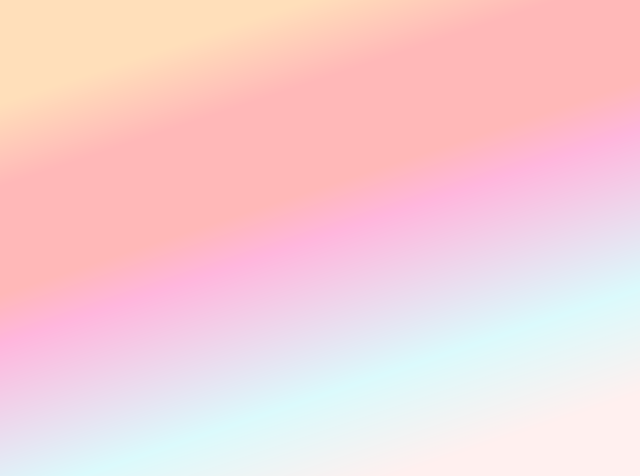
Write a WebGL 1 fragment shader that draws this background.

```glsl
precision mediump float;
// A soft pastel background: slanted bands of cream, salmon, pink, ice blue and blush.
// Distance along one tilted axis, scaled to run from corner to corner,
// drives a chain of linear blends between colour stops.

uniform vec2 u_resolution;

#define SLOPE 0.334        // rise of the bands per unit of width
#define CREAM_END 0.150    // stops from the top left (0) to the bottom right (1)
#define SALMON_START 0.270
#define SALMON_END 0.427
#define PINK_STOP 0.499
#define ICE_STOP 0.728
#define BLUSH_STOP 0.882

const vec3 CREAM  = vec3(1.000, 0.875, 0.729);
const vec3 SALMON = vec3(1.000, 0.722, 0.722);
const vec3 PINK   = vec3(1.000, 0.714, 0.867);
const vec3 ICE    = vec3(0.859, 0.980, 0.988);
const vec3 BLUSH  = vec3(1.000, 0.941, 0.937);

// Linear position of t between two stops, held at both ends
float ramp(float from, float to, float t) {
    return clamp((t - from) / (to - from), 0.0, 1.0);
}

// Position along the axis: 0 at the top left corner, 1 at the bottom right
float axisPosition(vec2 uv, float aspect) {
    float across = SLOPE * aspect;
    return (across * uv.x + 1.0 - uv.y) / (across + 1.0);
}

vec3 pastelBands(float t) {
    vec3 colour = mix(CREAM, SALMON, ramp(CREAM_END, SALMON_START, t));
    colour = mix(colour, PINK, ramp(SALMON_END, PINK_STOP, t));
    colour = mix(colour, ICE, ramp(PINK_STOP, ICE_STOP, t));
    return mix(colour, BLUSH, ramp(ICE_STOP, BLUSH_STOP, t));
}

void main() {
    vec2 uv = gl_FragCoord.xy / u_resolution;
    float t = axisPosition(uv, u_resolution.x / u_resolution.y);
    gl_FragColor = vec4(pastelBands(t), 1.0);
}
```
